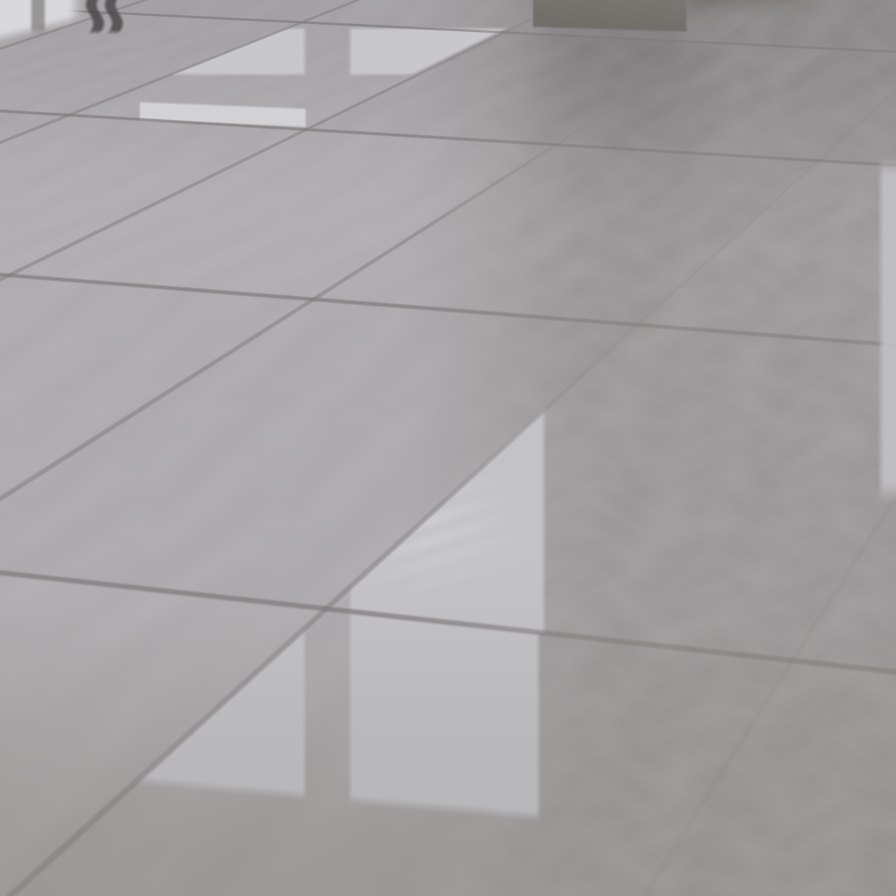
Reproduce this texture procedurally as a three.js fragment shader.

```glsl
// Polished grey floor tiles in perspective, with soft window reflections.
// Each canvas point is projected onto the floor plane, where joints repeat with fract;
// panes are bounded by tile joints, and sines and cellular noise give the stone grain.
varying vec2 vUv;

// Perspective: vanishing point of the long joints, and the floor grid
const vec2 VANISH = vec2(1.667, 1.505);
const float COLUMN_START = 1.10;
const float COLUMN_STEP = 0.47;
const float ROW_SCALE = 2.885;
const float ROW_START = 2.44;
const float ROW_TILT = 0.0937;
const float JOINT_WIDTH = 0.0026;

// Reflections
const vec2 MULLION = vec2(0.340, 0.391);
const float PANE_RIGHT = 0.607;
const float EDGE_BLUR = 0.004;

// Colours
const vec3 STONE_LIGHT = vec3(0.695, 0.682, 0.694);
const vec3 STONE_SHADE = vec3(0.615, 0.605, 0.607);
const vec3 STONE_NEAR = vec3(0.600, 0.590, 0.585);
const vec3 JOINT = vec3(0.490, 0.475, 0.475);
const vec3 PANE = vec3(0.765, 0.762, 0.772);
const vec3 GLARE = vec3(0.850, 0.850, 0.865);
const vec3 PILLAR = vec3(0.440, 0.430, 0.410);
const vec3 DARK = vec3(0.300, 0.285, 0.290);

vec2 hash2(vec2 p) {
  return fract(sin(vec2(dot(p, vec2(127.1, 311.7)), dot(p, vec2(269.5, 183.3)))) * 43758.5);
}

// Distance to the nearest scattered cell point
float cellular(vec2 p) {
  vec2 cell = floor(p);
  float nearest = 2.0;
  for (int j = -1; j <= 1; j++) {
    for (int i = -1; i <= 1; i++) {
      vec2 id = cell + vec2(float(i), float(j));
      nearest = min(nearest, length(id + hash2(id) - p));
    }
  }
  return nearest;
}

float rise(float edge, float x, float blur) {
  return smoothstep(edge - blur, edge + blur, x);
}

float band(vec2 range, float x, float blur) {
  return rise(range.x, x, blur) * (1.0 - rise(range.y, x, blur));
}

float jointLine(float dist, float halfWidth) {
  return 1.0 - smoothstep(halfWidth * 0.3, halfWidth * 1.6, dist);
}

void main() {
  vec2 p = vUv;

  // Floor coordinates: x counts tile columns, y counts rows into the distance
  float drop = VANISH.y - p.y;
  float slant = (VANISH.x - p.x) / drop;
  float rowDepth = ROW_SCALE * (1.0 + ROW_TILT * (p.x - 0.345)) / drop;
  vec2 tile = vec2((slant - COLUMN_START) / COLUMN_STEP, rowDepth - ROW_START);
  vec2 toJoint = abs(fract(tile + 0.5) - 0.5);
  float longDist = toJoint.x * COLUMN_STEP * drop / sqrt(1.0 + slant * slant);
  float crossDist = toJoint.y * drop / rowDepth;

  // Broad light, darker towards the viewer and in the pillar's reflection
  float shade = smoothstep(0.42, 0.70, p.x);
  vec3 color = mix(STONE_LIGHT, STONE_SHADE, shade);
  color = mix(color, STONE_NEAR, 0.85 * (1.0 - smoothstep(0.0, 0.40, p.y)));
  color -= 0.045 * smoothstep(0.76, 0.98, p.y);
  color -= 0.05 * band(vec2(0.60, 0.78), p.x, 0.05) * smoothstep(0.72, 0.97, p.y);

  // Stone grain and tone of each tile
  float grain = sin(tile.x * 23.0 + 2.0 * sin(tile.y * 5.0))
              + 0.6 * sin(tile.x * 41.0 - tile.y * 7.0 + 1.5 * sin(tile.y * 11.0));
  float mottle = cellular(p * vec2(20.0, 34.0) + 0.4 * sin(p.yx * 45.0)) - 0.45;
  color += 0.004 * grain + 0.022 * mottle * (0.25 + shade);
  color += 0.018 * (hash2(floor(tile)).x - 0.5);

  // Near window: one tile column, split by a mullion
  float opening = 1.0 - band(MULLION, p.x, EDGE_BLUR);
  float paneRight = PANE_RIGHT - 0.006 * (1.0 - step(0.0, tile.y));
  float nearPane = (1.0 - rise(0.0, tile.x, 0.012)) * (1.0 - rise(paneRight, p.x, EDGE_BLUR));
  nearPane *= rise(0.143 - 0.09 * p.x, p.y, 0.008) * opening;
  vec3 nearGlow = PANE - 0.045 * (1.0 - smoothstep(0.10, 0.42, p.y));
  vec2 glint = (p - vec2(0.475, 0.415)) / vec2(0.07, 0.055);
  nearGlow += 0.04 * exp(-dot(glint, glint)) * (0.6 + 0.4 * sin(p.y * 260.0 - p.x * 80.0));
  color = mix(color, nearGlow, nearPane);

  // Far window: panes above a transom, with a bright sill strip below
  float farPane = band(vec2(2.03, 3.0), tile.x, 0.02) * opening;
  farPane *= band(vec2(0.917, 0.968), p.y, 0.003);
  float sill = band(vec2(0.156, 0.341), p.x, 0.002);
  sill *= band(vec2(0.866, 0.886), p.y + 0.04 * (p.x - 0.156), 0.002);
  color = mix(color, PANE + 0.02, farPane);
  color = mix(color, GLARE, 0.85 * sill);

  // Tile joints, fading where the reflection hides them
  float width = JOINT_WIDTH * drop;
  color = mix(color, JOINT, jointLine(longDist, width) * mix(0.50, 0.12, shade));
  color = mix(color, JOINT, jointLine(crossDist, width) * mix(0.70, 0.50, shade));

  // Light strip at the right edge and daylight in the far corner
  float strip = rise(0.983, p.x, 0.005) * band(vec2(0.45, 0.815), p.y, 0.015);
  color = mix(color, PANE, 0.85 * strip);
  float daylight = (1.0 - rise(0.085, p.x, 0.012)) * rise(0.958 + 0.25 * p.x, p.y, 0.008);
  color = mix(color, GLARE, daylight);
  color = mix(color, JOINT, 0.7 * band(vec2(0.035, 0.050), p.x, 0.003) * rise(0.965, p.y, 0.006));

  // Pillar foot with its shadow, and two furniture legs
  float shadow = band(vec2(0.765, 0.90), p.x, 0.025) * smoothstep(0.965, 1.01, p.y + 0.1 * (0.77 - p.x));
  color = mix(color, PILLAR, 0.8 * shadow);
  float pillar = band(vec2(0.595, 0.766), p.x, 0.002) * rise(0.970 - 0.03 * (p.x - 0.595), p.y, 0.002);
  color = mix(color, PILLAR + 0.10 * (p.x - 0.60) + 0.8 * (p.y - 0.975), pillar);
  for (int i = 0; i < 2; i++) {
    float legX = 0.106 + 0.021 * float(i) + 0.004 * sin(p.y * 150.0);
    float leg = band(vec2(legX - 0.006, legX + 0.006), p.x, 0.003) * rise(0.964, p.y, 0.004);
    color = mix(color, DARK, 0.85 * leg);
  }

  gl_FragColor = vec4(color, 1.0);
}
```
